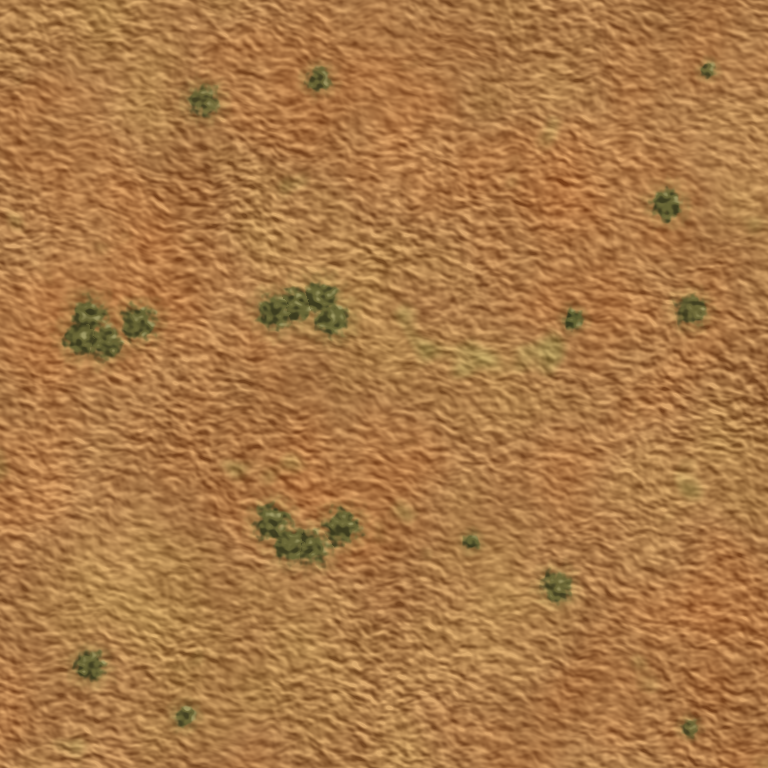
Write a three.js fragment shader that draws this texture.

```glsl
// Dry ochre grassland seen from above, with wind-combed grain and scattered green shrubs.
varying vec2 vUv;

const vec3 SOIL = vec3(0.665, 0.472, 0.284);
const vec3 TONE_STEP = vec3(0.081, 0.077, 0.060);   // colour change per unit of tone
const vec3 STRAW_SHIFT = vec3(0.015, 0.034, 0.010);
const vec3 RUST_SHIFT = vec3(0.018, -0.016, -0.022);
const vec3 DRY_GREEN = vec3(0.62, 0.56, 0.31);
const vec3 LEAF_DARK = vec3(0.21, 0.22, 0.11);
const vec3 LEAF_MID = vec3(0.39, 0.39, 0.20);
const vec3 LEAF_LIGHT = vec3(0.62, 0.61, 0.40);
const vec2 GRAIN_FREQ = vec2(46.0, 82.0);
const vec2 LIGHT_STEP = vec2(0.0022, 0.0042);
const float GRAIN_TILT = 0.26;
const float GRAIN_CONTRAST = 1.75;
const float RELIEF_CONTRAST = 1.9;
const float SHRUB_GRID = 6.0;
const float SHRUB_CHANCE = 0.43;
const float CLUSTER_CHANCE = 0.2;

float hash(vec2 p) {
  vec3 q = fract(p.xyx * 0.1031 + 0.37);
  q += dot(q, q.yzx + 33.33);
  return fract((q.x + q.y) * q.z);
}

vec2 hash2(vec2 p) {
  return vec2(hash(p + 17.3), hash(p + 61.7));
}

float cornerSlope(vec2 cell, vec2 offset) {
  float angle = 6.28318 * hash(cell);
  return dot(vec2(cos(angle), sin(angle)), offset);
}

// Gradient noise, centred on zero
float noise(vec2 p) {
  vec2 i = floor(p), f = fract(p);
  vec2 u = f * f * f * (f * (f * 6.0 - 15.0) + 10.0);
  vec2 e = vec2(1.0, 0.0);
  float low = mix(cornerSlope(i, f), cornerSlope(i + e, f - e), u.x);
  float high = mix(cornerSlope(i + e.yx, f - e.yx), cornerSlope(i + 1.0, f - 1.0), u.x);
  return mix(low, high, u.y);
}

float patches(vec2 p) {
  return noise(p) + 0.55 * noise(p * 2.1 + 9.2) + 0.35 * noise(p * 4.7 + 23.5);
}

// Short combed tufts, bent by a slow warp
float grain(vec2 p) {
  float c = cos(GRAIN_TILT), s = sin(GRAIN_TILT);
  vec2 q = vec2(c * p.x - s * p.y, s * p.x + c * p.y);
  q += 0.010 * vec2(noise(p * 9.0), noise(p * 11.0 + 40.0));
  q.y += 0.004 * noise(p * 38.0 + 7.0);
  return noise(q * GRAIN_FREQ) + 0.65 * noise(q * GRAIN_FREQ * 1.83 + 31.0)
       + 0.2 * noise(q * GRAIN_FREQ * 2.9 + 77.0);
}

// Shrubs: x = cover, y = faint halo, z = light from the upper right, w = vigour
vec4 shrubs(vec2 p) {
  vec4 result = vec4(0.0);
  float ragged = 0.45 * noise(p * 75.0) + 0.3 * noise(p * 150.0 + 5.0);
  for (int y = -1; y <= 1; y++) {
    for (int x = -1; x <= 1; x++) {
      vec2 cell = floor(p * SHRUB_GRID) + vec2(float(x), float(y));
      if (hash(cell + 3.0) > SHRUB_CHANCE) continue;
      vec2 centre = (cell + 0.2 + 0.6 * hash2(cell)) / SHRUB_GRID;
      float size = hash(cell + 29.0);
      bool cluster = hash(cell + 47.0) < CLUSTER_CHANCE;
      float radius = cluster ? 0.024 : mix(0.011, 0.023, size * size);
      for (int k = 0; k < 4; k++) {
        if (k > 0 && !cluster) break;
        float lobe = float(k);
        vec2 spread = (hash2(cell + 5.7 * lobe) - 0.5) * vec2(0.03, 0.045);
        spread.x += (lobe - 1.5) * 0.027;
        vec2 d = (p - centre - (cluster ? spread : vec2(0.0))) / radius;
        float r = length(d) + ragged;
        float cover = 1.0 - smoothstep(0.62, 1.12, r);
        result.y = max(result.y, 1.0 - smoothstep(0.6, 2.0, r));
        if (cover > result.x) {
          result.x = cover;
          result.z = dot(d, vec2(0.6, 0.5));
          result.w = cluster ? 0.9 : mix(0.72, 1.0, hash(cell + 83.0));
        }
      }
    }
  }
  return result;
}

void main() {
  vec2 p = vUv;

  // Grain height and its slope towards the light
  float height = grain(p);
  float relief = height - grain(p + LIGHT_STEP);
  float strength = 1.0 + 0.5 * noise(p * 5.0 + 51.0);
  float tone = strength * (GRAIN_CONTRAST * height + RELIEF_CONTRAST * relief);
  tone += 0.9 * patches(p * 5.5 + 14.0);
  vec3 color = SOIL + TONE_STEP * clamp(tone, -2.6, 2.4);

  // Broad straw and rust areas, then sparse dry green patches
  float hue = patches(p * 3.2 + 70.0) * 2.0;
  color += STRAW_SHIFT * max(hue, 0.0) + RUST_SHIFT * max(-hue, 0.0);
  float dryGreen = smoothstep(0.42, 0.85, patches(p * 6.5 + 120.0));
  color = mix(color, DRY_GREEN + TONE_STEP * tone * 0.8, 0.65 * dryGreen);

  // Shrubs with speckled leaves
  vec4 shrub = shrubs(p);
  float leaf = 0.38 + 0.28 * shrub.z + 0.75 * noise(p * 105.0 + 19.0) + 0.35 * relief;
  vec3 foliage = mix(LEAF_DARK, LEAF_MID, smoothstep(0.0, 0.5, leaf));
  foliage = mix(foliage, LEAF_LIGHT, smoothstep(0.5, 1.0, leaf));
  color = mix(color, DRY_GREEN * (0.88 + 0.09 * tone), 0.38 * shrub.y);
  color = mix(color, foliage, shrub.x * shrub.w);

  gl_FragColor = vec4(color, 1.0);
}
```
